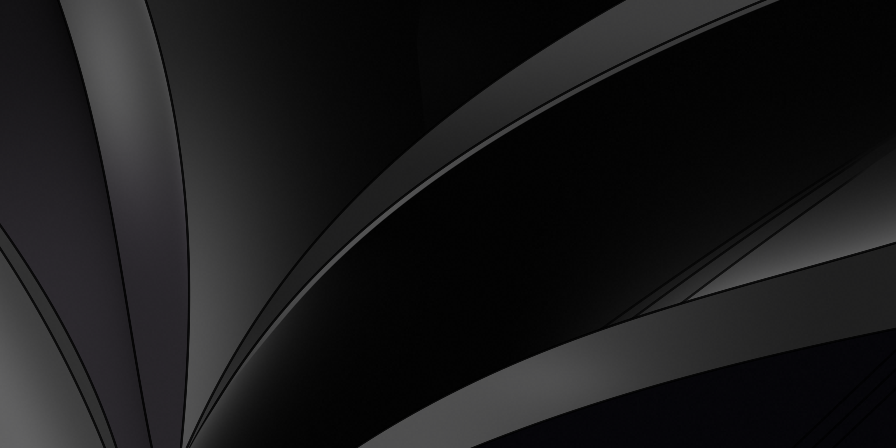
Give the GLSL for this background, as a Shadertoy shader.

```glsl
// Dark fan of overlapping satin sheets and curved bands, split by thin seams.
// Each edge is a cubic through four evenly spaced samples; its signed distance
// masks a layer, shades it and draws its seam. Layers are painted back to front.

// Edges of the left fan and the arch: x at y = 0, 1/3, 2/3, 1
const vec4 CORNER_INNER = vec4(0.234, 0.070, -0.161, -0.469);
const vec4 CORNER_OUTER = vec4(0.260, 0.107, -0.130, -0.443);
const vec4 BLADE_LEFT   = vec4(0.339, 0.281, 0.221, 0.130);
const vec4 BLADE_RIGHT  = vec4(0.404, 0.422, 0.401, 0.325);
const vec4 ARCH_TOP     = vec4(0.417, 0.604, 0.909, 1.393);
const vec4 ARCH_BOTTOM  = vec4(0.424, 0.654, 1.049, 1.706);
// Edges of the lower band: y at four even steps of x from SWEEP_START to 2
const vec4 SWEEP_TOP    = vec4(-0.008, 0.206, 0.344, 0.458);
const vec4 SWEEP_BOTTOM = vec4(-0.125, 0.050, 0.174, 0.266);
const float SWEEP_START = 0.781;
const float SWEEP_SPAN  = 1.219;

const vec3 NEUTRAL = vec3(1.0, 1.0, 1.005);
const vec3 VIOLET  = vec3(1.02, 0.96, 1.07);
const vec3 MIDNIGHT = vec3(0.020, 0.019, 0.032);
const float BLACK_LEVEL = 0.010;
const float SEAM_WIDTH = 0.0017;
const float RIM_WIDTH = 0.013;
const float GRAIN = 0.006;

float pixel;

float hash(vec2 p) {
    vec3 q = fract(p.xyx * 0.1031);
    q += dot(q, q.yzx + 33.33);
    return fract((q.x + q.y) * q.z);
}

// Cubic through four samples at t = 0, 1/3, 2/3, 1
float curve(float t, vec4 s) {
    float a = 1.0 - 3.0 * t, b = 1.0 - 1.5 * t, c = 1.0 - t;
    return dot(s, vec4(a * b * c, 9.0 * t * c * b, -4.5 * t * c * a, t * a * b));
}

// Signed distance from value v to the curve; span is the length of t = 0..1
float edge(float t, float v, vec4 s, float span) {
    float slope = (curve(t + 0.01, s) - curve(t - 0.01, s)) / (0.02 * span);
    return (v - curve(t, s)) / sqrt(1.0 + slope * slope);
}

float inside(float d) { return smoothstep(-pixel, pixel, d); }

float seam(float d) {
    return 1.0 - smoothstep(SEAM_WIDTH, SEAM_WIDTH + 1.3 * pixel, abs(d));
}

float blob(vec2 p, vec2 center, vec2 size) {
    vec2 q = (p - center) / size;
    return exp(-dot(q, q));
}

void mainImage(out vec4 fragColor, in vec2 fragCoord) {
    vec2 p = fragCoord / iResolution.xy * vec2(2.0, 1.0);
    pixel = 0.7 / iResolution.y;
    float along = (p.x - SWEEP_START) / SWEEP_SPAN;

    float cornerIn = edge(p.y, p.x, CORNER_INNER, 1.0);
    float cornerOut = edge(p.y, p.x, CORNER_OUTER, 1.0);
    float bladeL = edge(p.y, p.x, BLADE_LEFT, 1.0);
    float bladeR = edge(p.y, p.x, BLADE_RIGHT, 1.0);
    float archTop = edge(p.y, p.x, ARCH_TOP, 1.0);
    float archLow = edge(p.y, p.x, ARCH_BOTTOM, 1.0);
    float sweepTop = edge(along, p.y, SWEEP_TOP, SWEEP_SPAN);
    float sweepLow = edge(along, p.y, SWEEP_BOTTOM, SWEEP_SPAN);

    // Back sheet, lit beside the blade, with a faint fold near the top
    float sheet = mix(0.31, 0.12, smoothstep(0.2, 1.0, p.y))
                * exp(-pow(max(bladeR, 0.0) / 0.24, 1.5));
    sheet += 0.012 * inside(p.x - 0.93 - 0.1 * abs(p.y - 0.9))
           * blob(p, vec2(0.95, 0.85), vec2(0.2, 0.15));
    vec3 col = NEUTRAL * (BLACK_LEVEL + sheet);

    // Blade with an oblique highlight and a bright right rim
    float blade = 0.15 + 0.07 * smoothstep(0.3, 1.0, p.y)
                + 0.14 * blob(p, vec2(0.25 + 0.2 * (0.8 - p.y), 0.82), vec2(0.08, 0.24))
                + 0.09 * exp(-abs(bladeR) / 0.012) * smoothstep(0.2, 0.7, p.y);
    vec3 bladeTint = mix(VIOLET, NEUTRAL, smoothstep(0.4, 0.8, p.y));
    col = mix(col, bladeTint * blade, inside(-bladeR));
    col *= 1.0 - 0.85 * seam(bladeR);

    // Violet panel and the bright corner leaf
    float panel = mix(0.17, 0.08, smoothstep(0.3, 1.0, p.y)) - 0.05 * exp(bladeL / 0.05);
    col = mix(col, VIOLET * panel, inside(-bladeL));
    col *= 1.0 - 0.85 * seam(bladeL);
    float leaf = 0.24 + 0.14 * smoothstep(0.0, 0.18, -cornerIn);
    col = mix(col, NEUTRAL * 0.19, inside(-cornerOut));
    col = mix(col, NEUTRAL * leaf, inside(-cornerIn));
    col *= 1.0 - 0.8 * max(seam(cornerIn), seam(cornerOut));

    // Arch: broad face, then its polished rim
    float arch = 0.12 + 0.12 * smoothstep(0.6, 1.0, p.y) + 0.09 * smoothstep(0.35, 0.0, p.y);
    col = mix(col, NEUTRAL * arch, inside(archTop));
    col *= 1.0 - 0.8 * seam(archTop);
    float rim = 0.22 + 0.10 * blob(p, vec2(0.85, 0.5), vec2(0.45, 0.35));
    col = mix(col, NEUTRAL * rim, inside(archLow));
    col *= 1.0 - 0.85 * seam(archLow);

    // Dark hollow below the arch, lit at its left tip and at the right
    float depth = archLow - RIM_WIDTH * smoothstep(0.0, 0.3, p.y);
    float hollow = 0.24 * exp(-max(depth, 0.0) / 0.055) * smoothstep(0.5, 0.05, p.y);
    float glow = 0.34 * exp(-max(sweepTop, 0.0) / 0.12) * smoothstep(1.1, 1.7, p.x);
    float creases = 0.0;
    for (int i = 0; i < 3; i++) {
        float k = float(i);
        float startX = 1.34 + 0.05 * k + 0.02 * k * k;
        float startY = curve((startX - SWEEP_START) / SWEEP_SPAN, SWEEP_TOP);
        float dx = p.x - startX;
        float d = (p.y - startY - (0.72 + 0.02 * k) * dx + 0.08 * dx * dx) * 0.82;
        glow *= mix(1.0, 0.72, inside(d));
        creases = max(creases, seam(d) * smoothstep(1.96, 1.85, p.x));
    }
    hollow = (hollow + glow) * (1.0 - 0.75 * creases);
    col = mix(col, NEUTRAL * (BLACK_LEVEL + hollow), inside(depth));

    // Lower band and the midnight corner beneath it
    float sweep = mix(0.31, 0.12, smoothstep(0.9, 1.9, p.x))
                + 0.05 * blob(p, vec2(1.25, 0.15), vec2(0.16, 0.07));
    float archSide = inside(depth);
    col = mix(col, NEUTRAL * sweep, inside(-sweepTop) * archSide);
    col *= 1.0 - 0.85 * seam(sweepTop) * archSide;
    vec3 below = MIDNIGHT;
    for (int i = 0; i < 3; i++) {
        float d = (p.y - 0.95 * (p.x - 1.77 - 0.045 * float(i))) * 0.72;
        below *= 1.0 - 0.7 * seam(d);
    }
    col = mix(col, below, inside(-sweepLow) * archSide);
    col *= 1.0 - 0.85 * seam(sweepLow) * archSide;

    col += GRAIN * (hash(floor(p * 256.0)) - 0.5);
    fragColor = vec4(clamp(col, 0.0, 1.0), 1.0);
}
```
